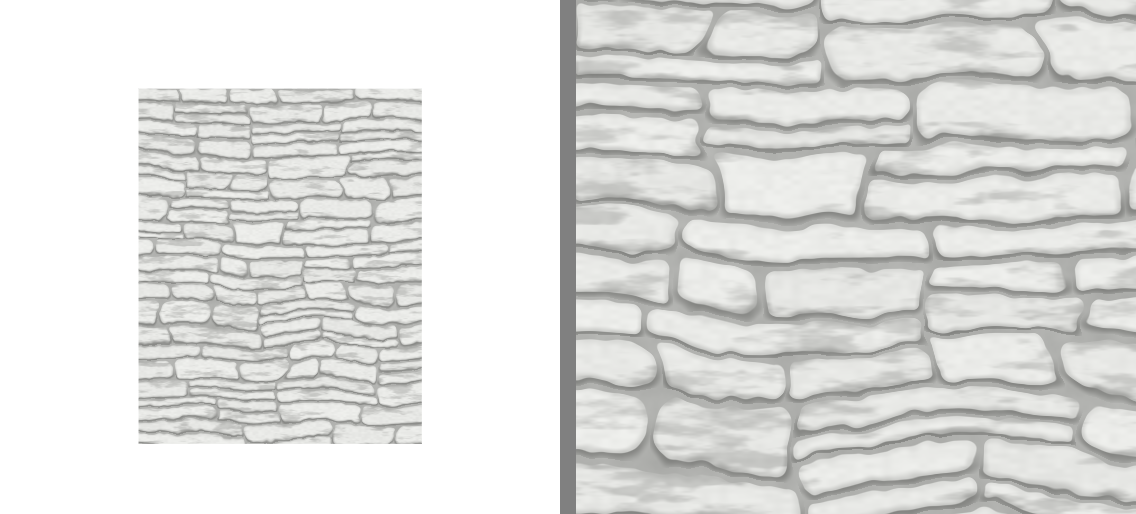
Left: the whole. Right: its middle third, enlarged.
A WebGL 2 fragment shader for this texture:

```glsl
#version 300 es
precision highp float;
// A centred panel of pale dry-stone walling on a plain white ground.
uniform vec2 u_resolution;
out vec4 fragColor;

float hash(uvec2 v) {
  v = v * 1664525u + 12345u;
  v.x += v.y * 1664525u;
  v.y += v.x * 1664525u;
  v ^= v >> 16;
  v.x += v.y * 1664525u;
  v.y += v.x * 1664525u;
  v ^= v >> 16;
  return float(v.x & 65535u) / 65535.0;
}

// Value noise on a lattice that wraps after 1024 cells.
float noise(vec2 p) {
  uvec2 cell = uvec2(ivec2(floor(p)) & 1023);
  vec2 f = fract(p);
  f = f * f * (3.0 - 2.0 * f);
  uvec2 next = (cell + 1u) & 1023u;
  float low = mix(hash(cell), hash(uvec2(next.x, cell.y)), f.x);
  float high = mix(hash(uvec2(cell.x, next.y)), hash(next), f.x);
  return mix(low, high, f.y);
}

float fbm(vec2 p) {
  float sum = 0.0, gain = 0.533;
  for (int i = 0; i < 4; i++) {
    sum += gain * noise(p);
    p = p * 2.03 + 17.3;
    gain *= 0.5;
  }
  return sum;
}

float boxDistance(vec2 p, vec2 halfSize, float radius) {
  vec2 d = abs(p) - halfSize + radius;
  return length(max(d, 0.0)) + min(max(d.x, d.y), 0.0) - radius;
}

// Cuts the wall again and again until the piece around p is one stone.
uint findStone(vec2 p, out vec2 lo, out vec2 hi) {
  lo = vec2(0.23, 0.10);
  hi = vec2(0.86, 0.86);
  uint id = 1u;
  for (int i = 0; i < 12; i++) {
    vec2 size = hi - lo;
    if (size.x * size.y < 0.0043 + 0.0037 * hash(uvec2(id, 1u))) break;
    int axis = size.x > size.y * mix(3.6, 5.8, hash(uvec2(id, 2u))) ? 0 : 1;
    float cut = lo[axis] + size[axis] * mix(0.34, 0.66, hash(uvec2(id, 3u)));
    bool upper = p[axis] > cut;
    if (upper) lo[axis] = cut; else hi[axis] = cut;
    id = id * 2u + (upper ? 1u : 0u);
  }
  return id;
}

vec3 wall(vec2 p, float pixel) {
  // Wavering courses, slanted joints and chipped edges
  vec2 q = p;
  q.y += 0.026 * (noise(p * vec2(8.0, 10.0) + 5.0) - 0.5);
  q.x += 0.022 * (noise(p * vec2(9.0, 24.0) + 40.0) - 0.5);
  q += 0.007 * (vec2(noise(p * 42.0 + 90.0), noise(p * 38.0 + 150.0)) - 0.5);
  q += 0.003 * (vec2(noise(p * 120.0 + 9.0), noise(p * 110.0 + 70.0)) - 0.5);

  vec2 lo, hi;
  uint id = findStone(q, lo, hi);
  vec2 local = q - 0.5 * (lo + hi);
  vec2 halfSize = 0.5 * (hi - lo);
  float gap = min(mix(0.0018, 0.0036, hash(uvec2(id, 4u))), halfSize.y * 0.28);

  // Each stone tapers towards one end
  float lean = (hash(uvec2(id, 5u)) - 0.5) * 2.0;
  float taper = 0.14 * abs(lean) * (0.5 + 0.5 * sign(lean) * local.x / halfSize.x);
  vec2 body = halfSize - gap;
  body.y *= 1.0 - taper;
  float radius = body.y * mix(0.3, 0.85, hash(uvec2(id, 6u)));
  float d = boxDistance(local, body, radius);

  // Stone face: layered streaks, fine grain, darker rim at the foot
  float layers = fbm(p * vec2(24.0, 95.0) + 30.0 * hash(uvec2(id, 7u)));
  float grain = noise(p * vec2(170.0, 310.0));
  float face = 0.912 + 0.025 * (hash(uvec2(id, 8u)) - 0.5);
  face -= 0.13 * smoothstep(0.53, 0.76, layers);
  face += 0.035 * (grain - 0.5);
  float foot = smoothstep(0.3, -0.9, local.y / halfSize.y);
  face -= mix(0.05, 0.13, foot) * smoothstep(-0.0045, 0.0, d);

  // Mortar, in shadow below each stone
  float shade = foot * smoothstep(0.006, 0.0, d);
  float mortar = mix(0.69, 0.53, shade) + 0.08 * (fbm(p * 60.0) - 0.5);

  float tone = mix(face, mortar, smoothstep(-0.7 * pixel, 0.8 * pixel, d));
  return vec3(tone, tone + 0.003, tone - 0.008);
}

void main() {
  vec2 p = gl_FragCoord.xy / u_resolution * vec2(1.0894, 1.0);
  float pixel = 1.0 / u_resolution.y;
  // The white margin joins cleanly across every canvas edge
  float panel = boxDistance(p - vec2(0.545, 0.482), vec2(0.2755, 0.3455), 0.0);
  float cover = smoothstep(0.6 * pixel, -0.6 * pixel, panel);
  fragColor = vec4(mix(vec3(1.0), wall(p, pixel), cover), 1.0);
}
```
